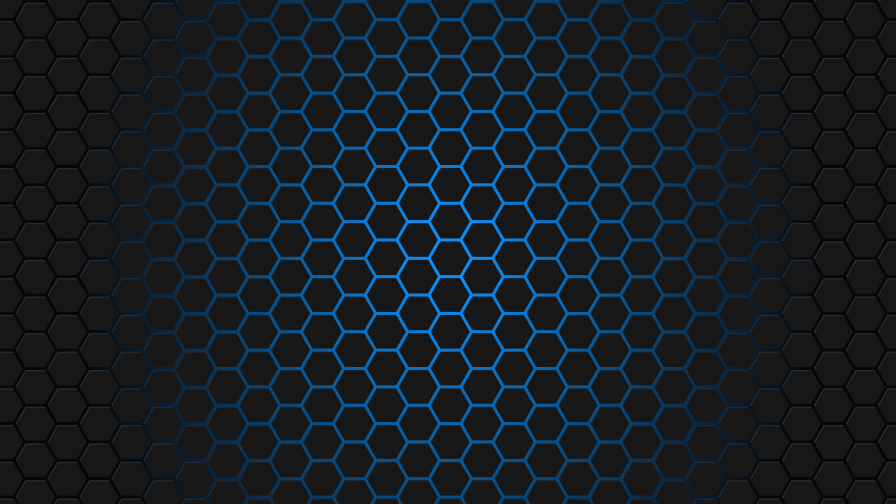
This pattern is drawn by a WebGL 1 fragment shader. Its source:

```glsl
precision highp float;
// Dark bevelled hexagon tiles with blue light fading outward through the gaps.

uniform vec2 u_resolution;

#define ROW_PITCH 0.07287
#define COLUMN_PITCH 0.06335
#define GRID_ORIGIN vec2(0.0044, -0.0125)
#define GAP_HALF_WIDTH 0.041
#define BEVEL_WIDTH 0.032
#define GLOW_RADIUS 0.68
#define GLOW_SQUASH 0.80
#define TILE_COLOR vec3(0.092)
#define GROOVE_COLOR vec3(0.022, 0.028, 0.035)
#define GLOW_COLOR vec3(0.035, 0.56, 0.98)
#define BEVEL_COLOR vec3(0.15, 0.18, 0.21)

const vec2 CELL = vec2(1.73205, 1.0);
const vec2 SLANT = vec2(0.866025, 0.5);

// Distance from the cell center, reaching 0.5 on the hexagon border.
float hexDistance(vec2 p) {
  p = abs(p);
  return max(p.y, dot(p, SLANT));
}

// Offset from the nearest center of two interleaved rectangular lattices.
vec2 hexOffset(vec2 p) {
  vec2 a = (fract(p / CELL + 0.5) - 0.5) * CELL;
  vec2 b = (fract(p / CELL) - 0.5) * CELL;
  return dot(a, a) < dot(b, b) ? a : b;
}

void main() {
  vec2 uv = (gl_FragCoord.xy - 0.5 * u_resolution) / u_resolution.y;
  vec2 pitch = vec2(COLUMN_PITCH / SLANT.x, ROW_PITCH);
  vec2 p = hexOffset((uv - GRID_ORIGIN) / pitch);
  float blur = 0.6 / (u_resolution.y * ROW_PITCH);

  float d = hexDistance(p);
  float inset = 0.5 - d;
  float gap = 1.0 - smoothstep(GAP_HALF_WIDTH - blur, GAP_HALF_WIDTH + blur, inset);

  // Light leaking from below, strongest at the center
  float radius = length(uv * vec2(1.0, GLOW_SQUASH));
  float glow = clamp(1.08 - radius / GLOW_RADIUS, 0.0, 1.0);

  // Rim highlight on the top and upper-left sides of each tile
  float facing = max(p.y, dot(p, vec2(-SLANT.x, SLANT.y)));
  float lit = smoothstep(d - 0.03, d, facing);
  float rimEnd = GAP_HALF_WIDTH + BEVEL_WIDTH;
  float rim = 1.0 - smoothstep(rimEnd - blur, rimEnd + blur, inset);

  vec3 color = mix(TILE_COLOR, BEVEL_COLOR, rim * lit * (1.0 - glow));
  color = mix(color, mix(GROOVE_COLOR, GLOW_COLOR, glow), gap);
  gl_FragColor = vec4(color, 1.0);
}
```
